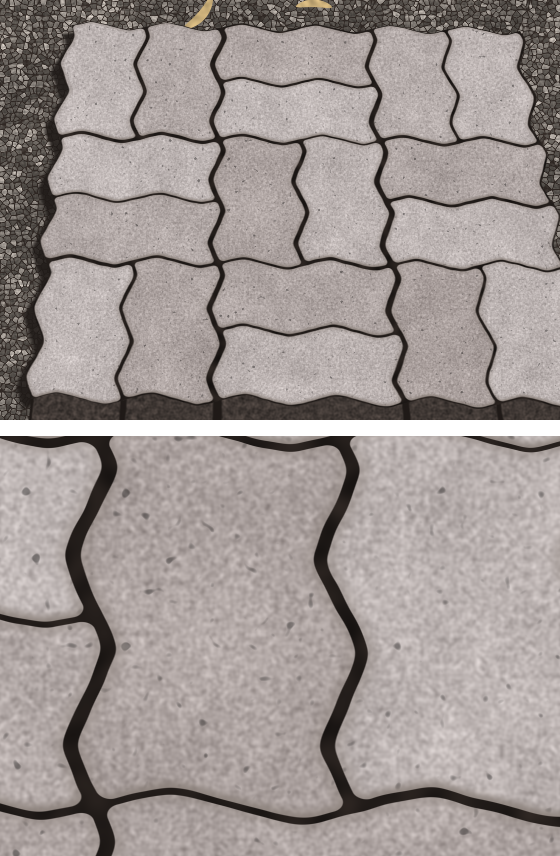
Top, the full canvas; bottom, a detail of the centre.
Reproduce this texture procedurally as a WebGL 2 fragment shader.

```glsl
#version 300 es
precision highp float;
uniform vec2 u_resolution;
out vec4 fragColor;

const vec3 PALE = vec3(0.77, 0.74, 0.735);
const vec3 STONE = vec3(0.67, 0.63, 0.62);
const vec3 RIM = vec3(0.55, 0.51, 0.485);
const vec3 FACE = vec3(0.25, 0.22, 0.205);
const vec3 GAP = vec3(0.12, 0.10, 0.09);
const vec3 LEAF = vec3(0.80, 0.69, 0.48);

struct Brick { vec2 id; float edge; float side; float lower; };

vec2 hash2(vec2 p) {
  vec3 q = fract(p.xyx * vec3(0.1031, 0.1030, 0.0973));
  q += dot(q, q.yzx + 33.33);
  return fract((q.xx + q.yz) * q.zy);
}

float corner(vec2 cell, vec2 f, vec2 o) {
  return dot(hash2(cell + o) * 2.0 - 1.0, f - o);
}

float gradientNoise(vec2 p) {
  vec2 c = floor(p), f = fract(p), s = f * f * (3.0 - 2.0 * f);
  vec2 e = vec2(0.0, 1.0);
  return mix(mix(corner(c, f, e.xx), corner(c, f, e.yx), s.x),
             mix(corner(c, f, e.xy), corner(c, f, e.yy), s.x), s.y);
}

float zigzag(float t) { return asin(0.94 * sin(6.2832 * t)) / 1.22; }

// Canvas to paving plane: one unit per block, v runs down towards the viewer
vec2 pavingPlane(vec2 p) {
  float d = 0.936 - p.y - 0.012 * (p.x - 0.52);
  float u = 1.0 + (p.x - 0.522 + 0.008 * d) / (0.356 + 0.1 * d);
  return vec2(u, d / (0.2526 + 0.0493 * d));
}

vec2 bendEdges(vec2 uv, float amount) {
  return uv + amount * vec2(-zigzag(2.0 * min(uv.y, 3.0) + 0.05), zigzag(2.0 * uv.x - 0.05));
}

// Basket weave: blocks of two bricks, alternately upright and lying
Brick brickAt(vec2 uv, float radius) {
  vec2 block = clamp(floor(uv), 0.0, 2.0), local = uv - block;
  bool upright = mod(block.x + block.y, 2.0) < 0.5;
  float second = step(0.5, upright ? local.x : local.y);
  vec2 size = upright ? vec2(0.25, 0.5) : vec2(0.5, 0.25);
  vec2 centre = size + second * (upright ? vec2(0.5, 0.0) : vec2(0.0, 0.5));
  vec2 id = vec2(block.x, block.y * 2.0 + second);
  centre += (hash2(id + 7.0) - 0.5) * 0.01;
  centre.x -= 0.006 * step(block.x, 0.5);
  vec2 offset = local - centre;
  vec2 e = abs(offset) - size + vec2(0.013, 0.010);
  vec2 r = e + radius;
  float edge = length(max(r, 0.0)) + min(max(r.x, r.y), 0.0) - radius;
  return Brick(id, edge, e.x, smoothstep(-0.07, 0.0, offset.y - size.y));
}

vec3 gravel(vec2 p, float scale) {
  vec2 c = floor(p * scale), f = fract(p * scale), nearest = vec2(0.0);
  float first = 9.0, next = 9.0;
  for (int j = -1; j <= 1; j++) for (int i = -1; i <= 1; i++) {
    vec2 o = vec2(i, j);
    float d = length(o + hash2(c + o) - f);
    if (d < first) { next = first; first = d; nearest = c + o; }
    else next = min(next, d);
  }
  vec2 h = hash2(nearest + 31.0);
  vec3 pebble = mix(vec3(0.33, 0.31, 0.29), vec3(0.72, 0.69, 0.66), h.x * h.x);
  pebble *= 0.95 + 0.2 * (f.y - 0.5) + 0.35 * gradientNoise(p * scale * 2.3);
  return mix(GAP * 1.6, pebble, smoothstep(0.0, 0.28, next - first));
}

float leafMask(vec2 p, vec2 a, vec2 b, float bend, float thick) {
  vec2 axis = b - a;
  float t = clamp(dot(p - a, axis) / dot(axis, axis), 0.0, 1.0);
  float bow = 4.0 * t * (1.0 - t);
  vec2 spine = a + axis * t + normalize(vec2(-axis.y, axis.x)) * bend * bow;
  return smoothstep(0.0015, -0.0015, length(p - spine) - thick * sqrt(bow));
}

vec3 brickColour(Brick b, vec2 p) {
  float darker = b.id.x < 0.5 ? mod(b.id.y, 2.0) : 1.0 - mod(b.id.y, 2.0);
  float age = hash2(b.id + 3.0).x;
  vec3 c = mix(PALE, STONE, 0.2 + 0.25 * age + darker * (0.25 + 0.35 * age));
  c += 0.07 * gradientNoise(p * 9.0) + 0.06 * gradientNoise(p * 32.0);
  c += 0.13 * gradientNoise(p * 150.0) + 0.12 * gradientNoise(p * 270.0);
  c *= 1.0 - 0.35 * smoothstep(0.32, 0.55, gradientNoise(p * 115.0));
  float rim = smoothstep(-0.035, 0.0, b.edge);
  return mix(c, RIM, rim * (0.4 + 0.5 * b.lower));
}

void main() {
  vec2 p = gl_FragCoord.xy / u_resolution.y;
  float aa = 2.5 / u_resolution.y;
  vec2 chips = 0.007 * vec2(gradientNoise(p * 38.0), gradientNoise(p * 41.0 + 9.0));
  vec2 uv = bendEdges(pavingPlane(p), 0.036) + chips;
  Brick brick = brickAt(uv, 0.03);

  // Gravel bed with dry leaves and cast shadow
  vec3 colour = gravel(p, 78.0) * (1.0 + 0.25 * gradientNoise(p * 6.0));
  float leaves = max(leafMask(p, vec2(0.437, 0.932), vec2(0.505, 1.01), -0.012, 0.011),
                     leafMask(p, vec2(0.705, 0.985), vec2(0.79, 0.983), 0.008, 0.009));
  colour = mix(colour, LEAF * (1.0 + 0.3 * gradientNoise(p * 60.0)), leaves);
  vec2 lit = bendEdges(pavingPlane(p + vec2(0.021, 0.022)), 0.036);
  vec2 litField = abs(lit - 1.5) - 1.5;
  colour = mix(colour, GAP, 0.88 * smoothstep(0.02, -0.02, max(litField.x, litField.y)));

  // Joints and the shaded front faces
  vec2 field = abs(uv - 1.5) - 1.5;
  vec3 joint = GAP * (1.1 + 0.9 * gradientNoise(p * 45.0));
  colour = mix(colour, joint, smoothstep(aa, -aa, max(field.x, field.y)));
  float front = smoothstep(-aa, aa, uv.y - 3.0) * smoothstep(aa, -aa, field.x);
  vec3 face = FACE * (1.0 + 0.5 * gradientNoise(p * 70.0) + 0.4 * gradientNoise(p * 160.0));
  face = mix(face, GAP, smoothstep(-0.012, 0.002, brick.side));
  colour = mix(colour, face, front);

  // Brick tops
  colour = mix(colour, brickColour(brick, p), smoothstep(aa, -aa, brick.edge));
  fragColor = vec4(clamp(colour, 0.0, 1.0), 1.0);
}
```
